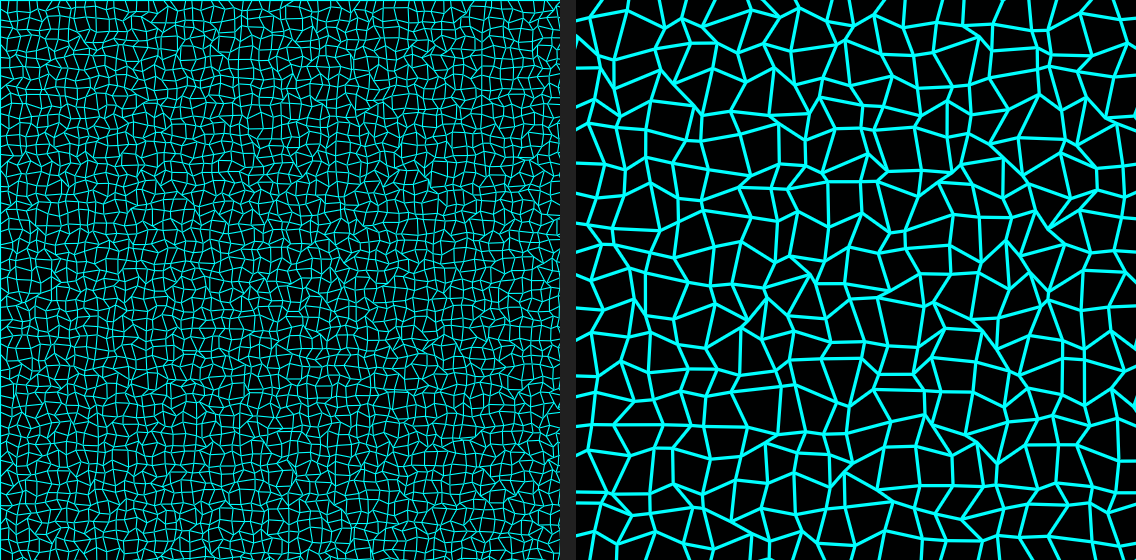
Left: the whole. Right: its middle third, enlarged.
A WebGL 1 fragment shader for this pattern:

```glsl
precision highp float;
// Irregular cyan wire mesh on black: a square grid with strongly jittered knots.

uniform vec2 u_resolution;

const float CELLS = 58.0;               // grid cells across the canvas
const float JITTER = 0.84;              // full range of knot offset, in cells
const float LINE_WIDTH = 1.0 / 512.0;   // in canvas units
const vec3 BACKGROUND = vec3(0.0, 0.004, 0.004);
const vec3 WIRE = vec3(0.0, 1.0, 1.0);

// Two pseudo-random values in 0..1 for a grid index.
vec2 hash2(vec2 p) {
  vec3 q = fract(p.xyx * vec3(0.1031, 0.1030, 0.0973));
  q += dot(q, q.yzx + 33.33);
  return fract((q.xx + q.yz) * q.zy);
}

// Knot position in cell units; the first row and column lie flat on the border.
vec2 knot(vec2 id, float jitter, float border) {
  vec2 moved = id + (hash2(id + 17.0) - 0.5) * jitter;
  return mix(vec2(border), moved, step(0.5, id));
}

float segmentDistance(vec2 p, vec2 a, vec2 b) {
  vec2 ap = p - a;
  vec2 ab = b - a;
  float t = clamp(dot(ap, ab) / max(dot(ab, ab), 1e-5), 0.0, 1.0);
  return length(ap - ab * t);
}

// Distance to the nearest mesh edge, in cell units.
float meshDistance(vec2 p, float jitter, float border) {
  vec2 base = floor(p);
  float nearest = 10.0;
  for (int j = -1; j <= 1; j++) {
    for (int i = -1; i <= 1; i++) {
      vec2 id = max(base + vec2(float(i), float(j)), 0.0);
      vec2 a = knot(id, jitter, border);
      vec2 across = knot(id + vec2(1.0, 0.0), jitter, border);
      vec2 down = knot(id + vec2(0.0, 1.0), jitter, border);
      nearest = min(nearest, segmentDistance(p, a, across));
      nearest = min(nearest, segmentDistance(p, a, down));
    }
  }
  return nearest;
}

// Smooth coverage of a line of the given width, all in canvas units.
float lineCoverage(float dist, float width, float pixel) {
  float soft = clamp((0.5 * width - dist) / pixel + 0.5, 0.0, 1.0);
  return soft * min(1.0, width / pixel);
}

void main() {
  float pixel = 1.0 / min(u_resolution.x, u_resolution.y);

  // Count rows from the top so the flat border runs along the top and left.
  vec2 uv = vec2(gl_FragCoord.x, u_resolution.y - gl_FragCoord.y) * pixel;

  float border = 0.5 * LINE_WIDTH * CELLS;
  float dist = meshDistance(uv * CELLS, JITTER, border) / CELLS;
  float wire = lineCoverage(dist, LINE_WIDTH, pixel);
  gl_FragColor = vec4(mix(BACKGROUND, WIRE, wire), 1.0);
}
```
